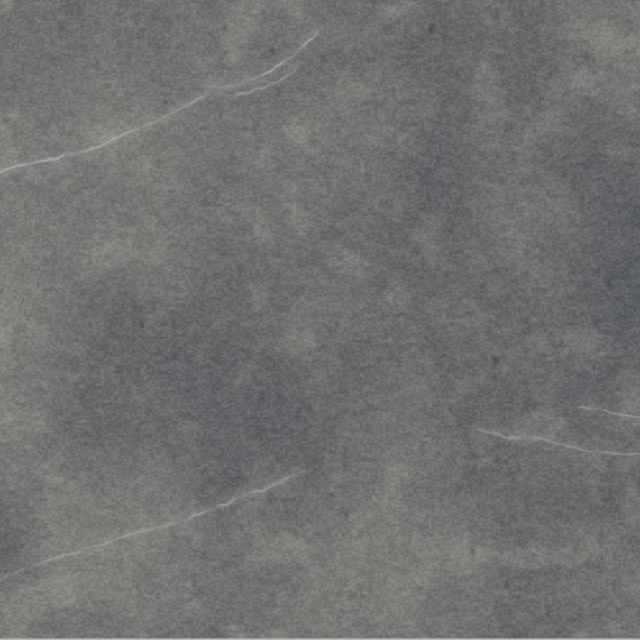
A three.js fragment shader for this texture:

```glsl
// Draws weathered grey slate with warm mottling, fine grain and thin pale veins.
#define COOL_DARK vec3(0.377, 0.385, 0.397)
#define WARM_LIGHT vec3(0.502, 0.497, 0.482)
#define VEIN_COLOR vec3(0.66, 0.66, 0.65)
#define BASE_TONE 0.46
#define MOTTLE 1.35
#define FLECKS 0.42
#define GRAIN 0.075
#define VEIN_WIDTH 0.0038
#define PIT_COUNT 9

varying vec2 vUv;

float hash(vec2 p) {
  vec3 q = fract(p.xyx * 0.1031);
  q += dot(q, q.yzx + 33.33);
  return fract((q.x + q.y) * q.z);
}

float noise(vec2 p) {
  vec2 i = floor(p), f = fract(p);
  f = f * f * (3.0 - 2.0 * f);
  vec2 e = vec2(0.0, 1.0);
  return mix(mix(hash(i), hash(i + e.yx), f.x),
             mix(hash(i + e), hash(i + e.yy), f.x), f.y);
}

float fbm(vec2 p) {
  float sum = 0.0, amp = 0.5;
  for (int i = 0; i < 6; i++) {
    sum += amp * noise(p);
    p = mat2(0.8, 0.6, -0.6, 0.8) * p * 2.03 + 17.3;
    amp *= 0.54;
  }
  return sum / 1.06;
}

// Soft elliptical cloud of tone
float cloud(vec2 p, vec2 center, vec2 radius) {
  vec2 d = (p - center) / radius;
  return exp(-dot(d, d));
}

// Broad light and dark regions
float regions(vec2 p) {
  float light = 0.30 * cloud(p, vec2(0.10, 0.50), vec2(0.15, 0.30))
              + 0.32 * cloud(p, vec2(0.42, 0.75), vec2(0.26, 0.12))
              + 0.25 * cloud(p, vec2(0.33, 0.10), vec2(0.30, 0.13))
              + 0.15 * cloud(p, vec2(0.80, 0.15), vec2(0.20, 0.12))
              + 0.45 * cloud(p, vec2(0.39, 0.64), vec2(0.04, 0.03));
  float dark = 0.36 * cloud(p, vec2(0.32, 0.46), vec2(0.13, 0.15))
             + 0.30 * cloud(p, vec2(0.87, 0.66), vec2(0.24, 0.34))
             + 0.18 * cloud(p, vec2(0.15, 0.93), vec2(0.22, 0.08));
  return light - dark;
}

// Sagging crack from a to b: broken bright core with a faint halo
float vein(vec2 p, vec2 a, vec2 b, float sag) {
  vec2 d = b - a;
  float t = (p.x - a.x) / d.x;
  float y = a.y + d.y * t + 4.0 * sag * t * (1.0 - t);
  float dist = abs(p.y - y) * d.x / length(d);
  float core = 1.0 - smoothstep(0.0, VEIN_WIDTH, dist);
  float broken = 0.3 + 0.7 * smoothstep(0.25, 0.7, noise(p * 45.0));
  float ends = smoothstep(-0.02, 0.06, t) * (1.0 - smoothstep(0.85, 1.03, t));
  return ends * (0.65 * core * broken + 0.24 * exp(-dist * 95.0));
}

float veins(vec2 p) {
  p.y += 0.022 * (fbm(p * 13.0) - 0.5) + 0.004 * (noise(p * 90.0) - 0.5);
  float v = vein(p, vec2(-0.04, 0.722), vec2(0.345, 0.865), -0.020);
  v = max(v, vein(p, vec2(0.315, 0.865), vec2(0.515, 0.970), -0.032));
  v = max(v, 0.6 * vein(p, vec2(0.34, 0.850), vec2(0.47, 0.900), -0.015));
  v = max(v, 0.7 * vein(p, vec2(-0.04, 0.080), vec2(0.30, 0.190), 0.010));
  v = max(v, 0.8 * vein(p, vec2(0.27, 0.182), vec2(0.49, 0.267), 0.002));
  v = max(v, 0.6 * vein(p, vec2(0.73, 0.335), vec2(1.03, 0.285), -0.004));
  return max(v, 0.6 * vein(p, vec2(0.90, 0.362), vec2(1.03, 0.342), 0.0));
}

// Sparse tiny dark pits
float pits(vec2 p) {
  float sum = 0.0;
  for (int i = 0; i < PIT_COUNT; i++) {
    float k = float(i);
    vec2 center = vec2(hash(vec2(k, 3.0)), hash(vec2(k, 8.0)));
    float radius = mix(0.002, 0.005, hash(vec2(k, 12.0)));
    sum += cloud(p, center, vec2(radius, radius * 1.4));
  }
  return min(sum, 1.0);
}

// Fine grain, slightly stretched sideways
float grain(vec2 p) {
  return noise(p * vec2(250.0, 320.0)) + 0.6 * noise(p * 470.0 + 9.0)
       + 0.6 * noise(p * vec2(85.0, 150.0) + 31.0) - 1.1;
}

void main() {
  vec2 p = vUv;
  vec2 warp = vec2(fbm(p * 8.0 + 4.0), fbm(p * 8.0 + 51.0)) - 0.5;

  // Mottled stone with ragged pale flecks
  float tone = BASE_TONE + regions(p + 0.22 * warp);
  tone += MOTTLE * (fbm(p * 6.0 + warp + 23.0) - 0.5);
  tone += FLECKS * smoothstep(0.54, 0.74, fbm(p * vec2(13.0, 15.0) + 70.0));
  vec3 color = mix(COOL_DARK, WARM_LIGHT, tone);

  // Surface detail
  color += GRAIN * grain(p);
  color = mix(color, VEIN_COLOR, veins(p));
  color *= 1.0 - 0.22 * pits(p);

  // Pale lower rim
  color = mix(color, vec3(0.72), 1.0 - smoothstep(0.001, 0.004, p.y));
  gl_FragColor = vec4(color, 1.0);
}
```
